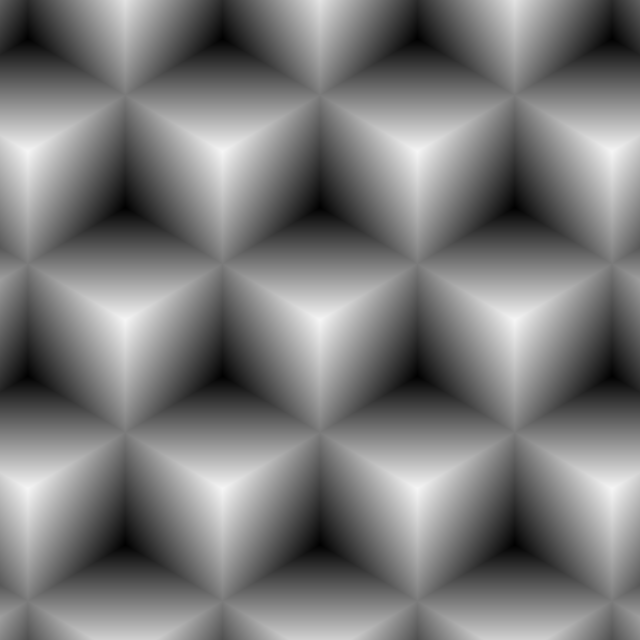
Write a Shadertoy shader that draws this pattern.

```glsl
// Interlocking isometric cubes, each face a smooth grey ramp from its lit corner.

// Offset from the nearest centre of a hexagonal lattice with unit spacing.
vec2 hexOffset(vec2 p) {
    vec2 period = vec2(1.0, sqrt(3.0));
    vec2 a = mod(p + 0.5 * period, period) - 0.5 * period;
    vec2 b = mod(p, period) - 0.5 * period;
    return dot(a, a) < dot(b, b) ? a : b;
}

// 0 at the lit corner of the cube, 1 at the far corner of each face.
float faceRamp(vec2 q) {
    float top = q.y;
    float sides = abs(q.x) * 0.5 * sqrt(3.0) - 0.5 * q.y;
    return max(top, sides) * sqrt(3.0);
}

void mainImage(out vec4 fragColor, in vec2 fragCoord) {
    // Lattice centred on the canvas, about 3.3 cubes across
    vec2 p = (fragCoord - 0.5 * iResolution.xy) / (0.3043 * iResolution.y);

    // The ramps meet continuously along every edge
    float grey = mix(0.965, 0.0, faceRamp(hexOffset(p)));
    fragColor = vec4(vec3(grey), 1.0);
}
```
